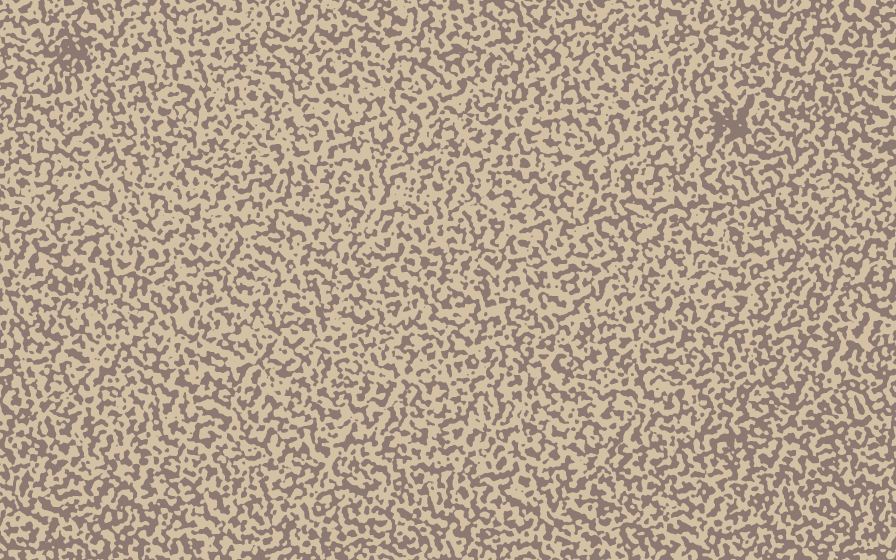
Give the GLSL for this texture, as a Shadertoy shader.

```glsl
// Fine two-tone mottling: small dark, winding blotches on a sandy ground.
// Two rotated layers of gradient noise are cut at a threshold, and a slow
// bias makes the edges, the lower right and two small spots darker.

const vec3 SAND = vec3(0.832, 0.753, 0.640);
const vec3 UMBER = vec3(0.545, 0.475, 0.446);
const int SAMPLES = 3; // per axis, inside one pixel

float hash(vec2 cell) {
    return fract(sin(dot(cell, vec2(127.1, 311.7))) * 43758.5453);
}

vec2 rotate(vec2 p, float angle) {
    float c = cos(angle), s = sin(angle);
    return vec2(c * p.x - s * p.y, s * p.x + c * p.y);
}

// Slope of a randomly turned unit gradient at one lattice corner
float cornerSlope(vec2 cell, vec2 offset, vec2 corner) {
    float angle = 6.28318 * hash(cell + corner);
    return dot(vec2(cos(angle), sin(angle)), offset - corner);
}

float gradientNoise(vec2 p) {
    vec2 cell = floor(p), f = fract(p);
    vec2 w = f * f * f * (f * (f * 6.0 - 15.0) + 10.0);
    float low = mix(cornerSlope(cell, f, vec2(0, 0)),
                    cornerSlope(cell, f, vec2(1, 0)), w.x);
    float high = mix(cornerSlope(cell, f, vec2(0, 1)),
                     cornerSlope(cell, f, vec2(1, 1)), w.x);
    return mix(low, high, w.y);
}

// Fine grain; p is in canvas heights
float grain(vec2 p, float frequency) {
    float coarse = gradientNoise(rotate(p, 0.45) * frequency);
    float fine = gradientNoise(rotate(p, 1.27) * frequency * 1.57 + 37.3);
    return coarse + 0.5 * fine;
}

float softSpot(vec2 p, vec2 center, float radius) {
    vec2 d = (p - center) / radius;
    return exp(-dot(d, d));
}

// Slow drift of the share of dark blotches
float darkBias(vec2 p, float aspect) {
    vec2 q = p / vec2(aspect, 1.0) - 0.5;
    float bias = -0.075 + 0.20 * dot(q, q);
    bias += 0.05 * (q.x - q.y);
    bias += 0.06 * gradientNoise(p * vec2(4.0, 7.0) + 11.0);
    bias += 0.35 * softSpot(p, vec2(0.08 * aspect, 0.906), 0.030);
    bias += 0.38 * softSpot(p, vec2(0.815 * aspect, 0.777), 0.032);
    return bias;
}

// Share of the pixel covered by dark blotches
float coverage(vec2 fragCoord, float height, float bias) {
    float sum = 0.0;
    for (int j = 0; j < SAMPLES; j++) {
        for (int i = 0; i < SAMPLES; i++) {
            vec2 jitter = (vec2(i, j) + 0.5) / float(SAMPLES) - 0.5;
            float level = grain((fragCoord + jitter) / height, 76.0) + bias;
            sum += smoothstep(-0.025, 0.025, level);
        }
    }
    return sum / float(SAMPLES * SAMPLES);
}

void mainImage(out vec4 fragColor, in vec2 fragCoord) {
    float aspect = iResolution.x / iResolution.y;
    vec2 p = fragCoord / iResolution.y;
    float dark = coverage(fragCoord, iResolution.y, darkBias(p, aspect));
    fragColor = vec4(mix(SAND, UMBER, dark), 1.0);
}
```
